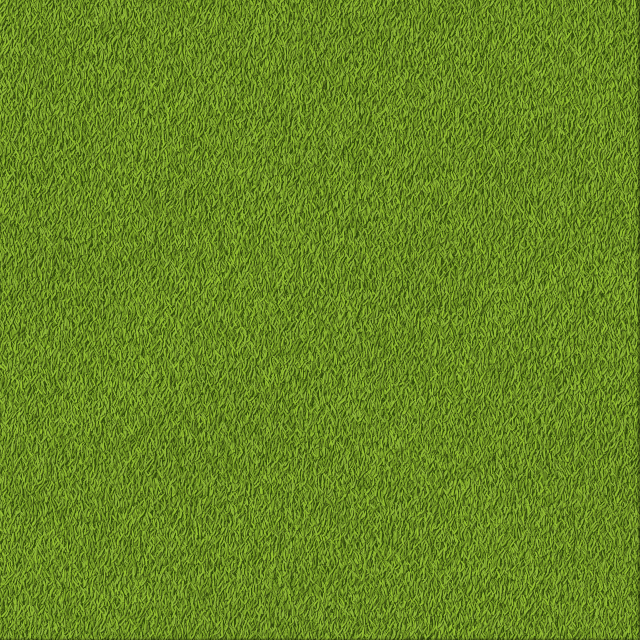
Reproduce this texture procedurally as a Shadertoy shader.

```glsl
// Dense lawn of short, thin, tilted grass blades with dark gaps between them.

const int LAYERS = 7;
const vec2 CELL = vec2(0.0056, 0.0096);   // one blade per cell and layer
const float HALF_LENGTH = 0.0068;
const float HALF_WIDTH = 0.00128;
const float MAX_TILT = 0.72;
const vec2 SHADOW_OFFSET = vec2(0.0016, -0.0008);
const float SHADOW_STRENGTH = 0.36;

const vec3 SOIL_GREEN  = vec3(0.20, 0.31, 0.04);
const vec3 BLADE_GREEN = vec3(0.41, 0.55, 0.12);
const vec3 TIP_GREEN   = vec3(0.60, 0.77, 0.19);
const vec3 PALE_GREEN  = vec3(0.56, 0.70, 0.26);

// Four random values for a cell in a layer
vec4 hash4(vec2 cell, float layer) {
    vec4 p = fract(vec4(cell.xyx, layer + cell.y) * vec4(0.1031, 0.1030, 0.0973, 0.1099));
    p += dot(p, p.wzxy + 33.33);
    return fract((p.xxyz + p.yzzw) * p.zywx);
}

mat2 rotation(float angle) {
    float c = cos(angle), s = sin(angle);
    return mat2(c, -s, s, c);
}

// Soft broad variation from layered sines
float patches(vec2 p) {
    return sin(p.x * 9.0 + 2.0 * sin(p.y * 7.0)) * 0.5
         + sin(p.y * 17.0 + 1.5 * sin(p.x * 13.0)) * 0.5;
}

// Signed distance to a tapered, curved blade standing along y
float bladeDistance(vec2 p, float halfLength, float halfWidth, float bend) {
    float along = clamp(p.y / halfLength, -1.0, 1.0);
    p.x -= bend * halfLength * (along * along - 0.4);
    float taper = mix(1.0, 0.4, smoothstep(-0.2, 1.0, along));
    return length(vec2(p.x, p.y - along * halfLength)) - halfWidth * taper;
}

vec3 grassColor(float tone, float paleness) {
    vec3 color = mix(SOIL_GREEN, BLADE_GREEN, clamp(tone * 2.0, 0.0, 1.0));
    vec3 light = mix(TIP_GREEN, PALE_GREEN, paleness);
    return mix(color, light, clamp(tone * 2.0 - 1.0, 0.0, 1.0));
}

// Paint one layer of scattered blades, each shading the color below
vec3 paintLayer(vec3 color, vec2 uv, float layer, float depth, float pixel) {
    vec2 grid = uv / CELL + layer * vec2(0.37, 0.61);
    vec2 home = floor(grid);
    for (int y = -1; y <= 1; y++) {
        for (int x = -1; x <= 1; x++) {
            vec2 cell = home + vec2(x, y);
            vec4 rnd = hash4(cell + 7.0, layer * 19.7 + 3.1);
            vec4 look = hash4(cell + 41.0, layer * 11.3 + 5.7);
            vec2 offset = (grid - cell - rnd.xy) * CELL;
            mat2 turn = rotation((rnd.z - 0.5) * 2.0 * MAX_TILT);
            vec2 p = turn * offset;

            float len = HALF_LENGTH * mix(0.6, 1.05, rnd.w);
            float wid = HALF_WIDTH * mix(0.7, 1.1, look.x);
            float bend = (look.y - 0.5) * 0.5;
            float d = bladeDistance(p, len, wid, bend);
            float cover = clamp(0.5 - d / pixel, 0.0, 1.0);

            float under = bladeDistance(turn * (offset - SHADOW_OFFSET), len, wid, bend);
            color *= 1.0 - SHADOW_STRENGTH * smoothstep(0.0010, -0.0010, under);
            color = max(color, SOIL_GREEN * 0.95);

            // Higher blades and tips catch more light, as does one side
            float tone = mix(0.34, 0.90, depth) + (look.z - 0.5) * 0.6;
            tone += 0.12 * clamp(p.y / len, -1.0, 1.0);
            tone -= 0.15 * clamp(p.x / wid, -1.0, 1.0);
            color = mix(color, grassColor(tone, look.w * 0.8), cover);
        }
    }
    return color;
}

// Thin shade along the right and lower borders
float borderShade(vec2 uv, float rightEdge) {
    float right = smoothstep(-0.002, 0.006, rightEdge - uv.x);
    float bottom = smoothstep(-0.003, 0.005, uv.y);
    return mix(0.5, 1.0, right * bottom);
}

void mainImage(out vec4 fragColor, in vec2 fragCoord) {
    vec2 uv = fragCoord / iResolution.y;
    float pixel = 1.0 / iResolution.y;

    vec3 color = SOIL_GREEN;
    for (int i = 0; i < LAYERS; i++) {
        float depth = float(i) / float(LAYERS - 1);
        color = paintLayer(color, uv, float(i), depth, pixel);
    }

    color *= 1.0 + 0.012 * patches(uv);
    color *= borderShade(uv, iResolution.x / iResolution.y);
    fragColor = vec4(color, 1.0);
}
```
